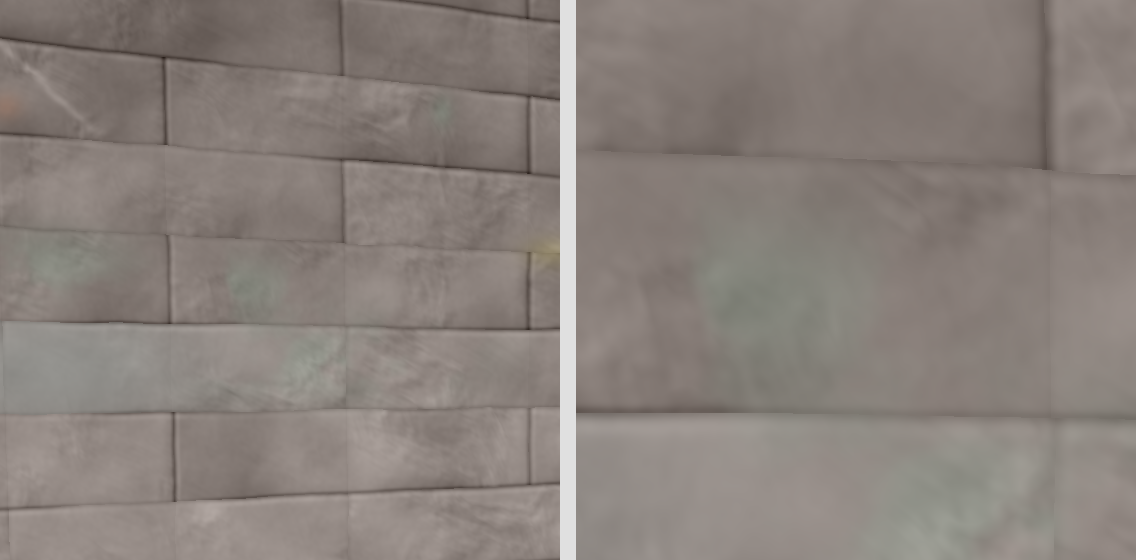
Left: the whole. Right: its middle third, enlarged.
A Shadertoy shader for this texture:

```glsl
float hash(vec2 p) {
    vec3 q = fract(p.xyx * vec3(0.1031, 0.1030, 0.0973));
    q += dot(q, q.yzx + 33.33);
    return fract((q.x + q.y) * q.z);
}

float noise(vec2 p) {
    vec2 i = floor(p), f = fract(p);
    f = f * f * (3.0 - 2.0 * f);
    return mix(mix(hash(i), hash(i + vec2(1, 0)), f.x),
               mix(hash(i + vec2(0, 1)), hash(i + vec2(1, 1)), f.x), f.y);
}

float fbm(vec2 p) {
    float sum = 0.0, amp = 0.5;
    for (int i = 0; i < 4; i++) {
        sum += amp * noise(p);
        p = mat2(1.6, 1.2, -1.2, 1.6) * p + 7.3;
        amp *= 0.5;
    }
    return sum;
}

// Height of the split stone face, with chips stretched along a diagonal
float relief(vec2 p) {
    vec2 q = vec2((p.x - p.y) * 7.0, (p.x + p.y) * 13.0);
    q += 0.8 * vec2(noise(p * 12.0), noise(p * 12.0 + 31.0));
    float ridge = 1.0 - abs(2.0 * fbm(q) - 0.95);
    return 0.3 * ridge + 0.55 * fbm(q + 19.0) + 0.35 * fbm(p * 20.0);
}

float blob(vec2 p, vec2 centre, vec2 radius) {
    vec2 d = (p - centre) / radius;
    return exp(-dot(d, d));
}

float bell(float d, float width) {
    return exp(-d * d / (width * width));
}

void mainImage(out vec4 fragColor, in vec2 fragCoord) {
    vec2 p = fragCoord / iResolution.xy;

    // Courses fan out towards the left, as on a receding wall
    float courseHeight = mix(0.168, 0.137, p.x);
    float r = (p.y - 0.3424) / courseHeight + 0.5;
    r += 0.02 * (noise(vec2(p.x * 14.0, floor(r + 0.5) * 5.0)) - 0.5);
    float row = floor(r), bed = round(r);
    float bedDist = (r - bed) * courseHeight;

    // Running bond: each stone spans two units, odd courses shift by one
    float u = (p.x - 0.608 - 0.04 * (1.0 - p.x) * (1.0 - p.y)) / 0.327;
    u -= 0.0215 * u * u;
    u += 0.01 * (noise(vec2(p.y * 20.0, row)) - 0.5);
    float odd = mod(row, 2.0);
    float joint = 2.0 * round((u - odd) / 2.0) + odd;
    float jointDist = (u - joint) * 0.327;
    vec2 stone = vec2(floor((u - odd) / 2.0), row);

    float gray = blob(p, vec2(0.09, 0.34), vec2(0.29, 0.14)) * float(row == 0.0);

    // Broad tone: darker at the top, each half stone slightly different
    float tone = mix(0.045, -0.025, smoothstep(0.1, 1.0, p.y));
    tone += 0.03 * (hash(vec2(floor(u), row) + 17.0) - 0.5);
    tone += 0.17 * (fbm(p * 7.0 + stone * 3.7) - 0.47);
    tone += 0.04 * (noise(p * vec2(14.0, 18.0) + stone * 2.3) - 0.5);
    tone -= 0.06 * blob(p, vec2(0.35, 0.98), vec2(0.4, 0.11));
    tone -= 0.035 * blob(p, vec2(0.53, 0.60), vec2(0.14, 0.07));
    tone -= 0.06 * blob(p, vec2(1.0, 0.74), vec2(0.06, 0.07));
    tone -= 0.02 * (1.0 - smoothstep(0.0, 0.5, fract(r)));

    // Chipped relief lit from the upper left, stronger in patches
    vec2 face = p + stone * vec2(3.17, 1.73);
    float slope = relief(face) - relief(face + vec2(-0.007, 0.009));
    float chipped = mix(0.12, 0.42, smoothstep(0.4, 0.7, noise(face * 10.0)));
    tone += clamp(slope * chipped * (1.0 - 0.75 * gray), -0.10, 0.09);
    tone += 0.01 * (noise(p * 130.0) - 0.5);

    // Pale diagonal vein across one stone
    float vein = p.y - 0.92 + 0.9 * p.x + 0.012 * (noise(p * 30.0) - 0.5);
    tone += 0.08 * bell(vein, 0.011) * smoothstep(0.21, 0.13, p.x) * float(row == 3.0);

    // Bed joints: dark crease, shade above, lit edge below
    float bedDepth = mix(0.35, 1.0, smoothstep(0.25, 0.55, noise(vec2(p.x * 4.0, bed * 7.3))));
    bedDepth *= bed == 2.0 ? 0.3 : 1.0;
    tone -= bedDepth * 0.13 * bell(bedDist, 0.004);
    tone -= bedDepth * 0.05 * exp(-max(bedDist, 0.0) / 0.012) * smoothstep(-0.003, 0.003, bedDist);
    tone += bedDepth * 0.04 * bell(bedDist + 0.009, 0.005);

    // Upright joints: fainter in the lower even courses
    float jointDepth = odd > 0.5 ? mix(0.5, 1.0, hash(vec2(joint, row)))
                                 : mix(0.12, 0.6, smoothstep(0.35, 0.55, p.y));
    tone -= jointDepth * 0.14 * bell(jointDist, 0.0042);
    tone -= jointDepth * 0.04 * bell(jointDist + 0.006, 0.012);
    tone += jointDepth * 0.045 * bell(jointDist - 0.009, 0.004);
    tone -= 0.012 * odd * bell((u - 2.0 * round(u / 2.0)) * 0.327, 0.003);

    vec3 color = vec3(0.535, 0.495, 0.475) + tone;

    // Mineral stains
    float patchy = smoothstep(0.28, 0.52, fbm(p * 11.0 + 4.0));
    float green = blob(p, vec2(0.09, 0.53), vec2(0.14, 0.06))
                + blob(p, vec2(0.43, 0.49), vec2(0.10, 0.05))
                + blob(p, vec2(0.57, 0.36), vec2(0.26, 0.07))
                + blob(p, vec2(0.79, 0.80), vec2(0.02, 0.03));
    float yellow = blob(p, vec2(0.985, 0.55), vec2(0.05, 0.028));
    float rust = blob(p, vec2(0.01, 0.81), vec2(0.03, 0.025));
    color += min(green, 1.0) * patchy * vec3(-0.005, 0.042, 0.025);
    color = mix(color, vec3(0.56, 0.565, 0.55) + 0.5 * tone, 0.8 * gray);
    color += yellow * patchy * vec3(0.03, 0.025, -0.06);
    color += rust * vec3(0.06, 0.0, -0.03);

    fragColor = vec4(clamp(color, 0.0, 1.0), 1.0);
}
```
